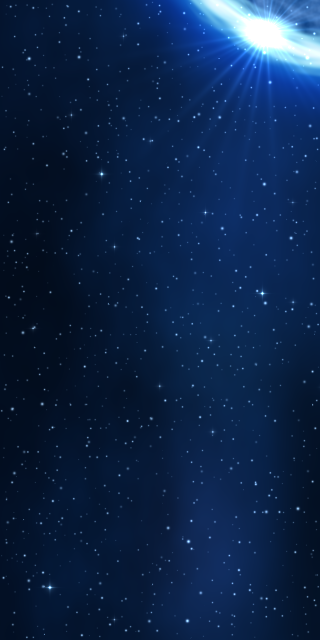
Give the GLSL for this background, as a Shadertoy shader.

```glsl
vec2 hash2(vec2 p) {
    vec3 q = fract(vec3(p.xyx) * vec3(0.1031, 0.1030, 0.0973));
    q += dot(q, q.yzx + 33.33);
    return fract((q.xx + q.yz) * q.zy);
}

float gradientDot(vec2 cell, vec2 f, vec2 corner) {
    float a = 6.2832 * hash2(cell + corner).x;
    return dot(vec2(cos(a), sin(a)), f - corner);
}

float gradientNoise(vec2 p) {
    vec2 cell = floor(p), f = fract(p);
    vec2 u = f * f * f * (f * (f * 6.0 - 15.0) + 10.0);
    float low = mix(gradientDot(cell, f, vec2(0, 0)), gradientDot(cell, f, vec2(1, 0)), u.x);
    float high = mix(gradientDot(cell, f, vec2(0, 1)), gradientDot(cell, f, vec2(1, 1)), u.x);
    return mix(low, high, u.y);
}

float fbm(vec2 p) {
    float sum = 0.0, amplitude = 0.6;
    for (int i = 0; i < 4; i++) {
        sum += amplitude * gradientNoise(p);
        p = p * 2.03 + 17.3;
        amplitude *= 0.5;
    }
    return sum;
}

float blob(vec2 p, vec2 centre, vec2 size) {
    vec2 d = (p - centre) / size;
    return exp(-dot(d, d));
}

// Round stars, one per grid cell
float starLayer(vec2 p, float cells, float radius, float density) {
    vec2 id = floor(p * cells);
    vec2 centre = (id + 0.15 + 0.7 * hash2(id + cells)) / cells;
    vec2 pick = hash2(id + cells + 71.0);
    float light = mix(0.2, 1.0, pick.y * pick.y);
    return step(pick.x, density) * light * blob(p, centre, vec2(radius * mix(0.75, 1.1, pick.y)));
}

// Four-pointed star with a soft halo
float sparkle(vec2 d, float size) {
    vec2 a = abs(d) / size;
    float arms = exp(-a.x * 2.8 - a.y * 13.0) + exp(-a.y * 2.8 - a.x * 13.0);
    return 0.7 * arms + 0.7 * exp(-dot(a, a) * 35.0) + 0.12 * exp(-dot(a, a) * 3.0);
}

float scatteredSparkles(vec2 p) {
    vec2 id = floor(p * 3.5);
    vec2 centre = (id + 0.2 + 0.6 * hash2(id + 5.0)) / 3.5;
    vec2 pick = hash2(id + 43.0);
    return step(pick.x, 0.45) * mix(0.25, 0.6, pick.y) * sparkle(p - centre, 0.016);
}

vec3 nebula(vec2 p) {
    float cloud = fbm(p * vec2(3.0, 2.0) + 4.0);
    vec3 col = mix(vec3(0.010, 0.062, 0.145), vec3(0.022, 0.115, 0.250),
                   smoothstep(0.0, 0.7, p.x + 0.35 * cloud));
    col += vec3(0.008, 0.028, 0.060) * blob(p, vec2(0.25, 1.80), vec2(0.35, 0.30));
    col += vec3(0.025, 0.050, 0.120) * blob(p, vec2(0.78, 1.42), vec2(0.26, 0.42));
    col += vec3(0.018, 0.045, 0.060) * blob(p, vec2(0.70, 0.88), vec2(0.22, 0.20));
    col += vec3(0.045, 0.055, 0.110) * blob(p, vec2(0.64, 0.30), vec2(0.18, 0.33));
    col *= 1.0 - 0.40 * smoothstep(0.80, 1.0, p.x) * smoothstep(1.1, 0.6, p.y);
    col *= 1.0 - 0.25 * blob(p, vec2(0.05, 1.05), vec2(0.28, 0.45));
    return col * (1.0 + 0.35 * cloud);
}

// Glowing planet limb in the upper right corner
vec3 addPlanet(vec3 col, vec2 p) {
    vec2 q = p - vec2(1.13, 2.47);
    float d = length(q), angle = atan(q.y, q.x);
    float streak = gradientNoise(vec2(angle * 7.0 + d * 12.0, d * 45.0));
    float outside = max(d - 0.68, 0.0);

    col += vec3(0.01, 0.13, 0.46) * exp(-outside * outside / 0.022);
    col = mix(col, vec3(0.08, 0.45, 0.82), 0.85 * smoothstep(0.775, 0.695, d));
    col = mix(col, vec3(0.42, 0.82, 0.95), smoothstep(0.735, 0.675, d + 0.025 * streak));
    vec3 surface = vec3(0.20, 0.40, 0.66) + 0.30 * fbm(p * 14.0) + 0.12 * streak;
    col = mix(col, surface, smoothstep(0.635, 0.575, d + 0.03 * streak));
    float band = (d - 0.655 + 0.025 * streak) / 0.034;
    col = mix(col, vec3(0.94, 0.98, 1.0), 0.92 * exp(-band * band));

    // Flare with fine rays
    vec2 f = p - vec2(0.833, 1.901);
    float r = length(f);
    float ray = 0.5 + gradientNoise(f / max(r, 0.001) * 9.0);
    col += vec3(0.55, 0.85, 1.0) * ray * ray * 0.55 * exp(-r * 14.0);
    col += vec3(0.10, 0.22, 0.40) * pow(ray, 4.0) * 0.3 * exp(-r * 4.0);
    return col + vec3(0.9, 0.97, 1.0) * exp(-r * r / 0.0022);
}

void mainImage(out vec4 fragColor, in vec2 fragCoord) {
    vec2 p = fragCoord / iResolution.xy * vec2(1.0, 2.0);
    vec3 col = addPlanet(nebula(p), p);

    // Star field, from large to dust
    float dust = 0.25 + 0.35 * smoothstep(-0.2, 0.3, fbm(p * 4.0 + 9.0));
    float stars = starLayer(p, 9.0, 0.0042, 0.50)
                + 0.85 * starLayer(p, 17.0, 0.0030, 0.60)
                + 0.65 * starLayer(p, 31.0, 0.0024, dust);
    stars += scatteredSparkles(p);
    col += vec3(0.72, 0.88, 1.0) * stars;

    // Brightest sparkles
    float bright = sparkle(p - vec2(0.318, 1.456), 0.022)
                 + sparkle(p - vec2(0.820, 1.083), 0.022)
                 + sparkle(p - vec2(0.156, 0.164), 0.024);
    col += vec3(0.60, 0.85, 1.0) * bright;

    fragColor = vec4(clamp(col, 0.0, 1.0), 1.0);
}
```
